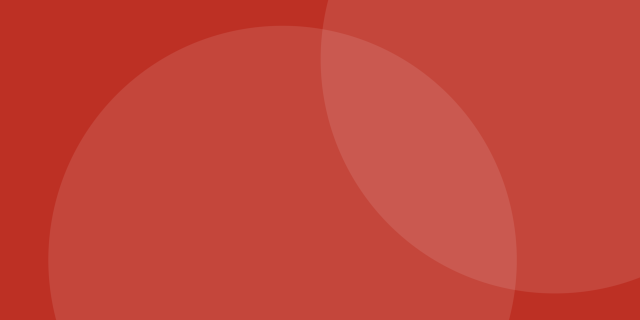
A Shadertoy shader for this background:

```glsl
// Antialiased coverage of a disc
float disc(vec2 p, vec2 center, float radius) {
    float pixel = 1.0 / iResolution.y;
    return smoothstep(-0.7 * pixel, 0.7 * pixel, radius - length(p - center));
}

void mainImage(out vec4 fragColor, in vec2 fragCoord) {
    // Canvas height is one unit; x is scaled to a two-to-one layout
    vec2 p = fragCoord / iResolution.y;
    p.x *= 2.0 * iResolution.y / iResolution.x;

    const vec3 red = vec3(0.741, 0.188, 0.141);
    const vec3 veil = vec3(1.0);
    const float veilOpacity = 0.105;
    const float radius = 0.732;

    // Two translucent discs, lighter where they overlap
    vec3 color = red;
    color = mix(color, veil, veilOpacity * disc(p, vec2(0.883, 0.1875), radius));
    color = mix(color, veil, veilOpacity * disc(p, vec2(1.734, 0.815), radius));

    fragColor = vec4(color, 1.0);
}
```
